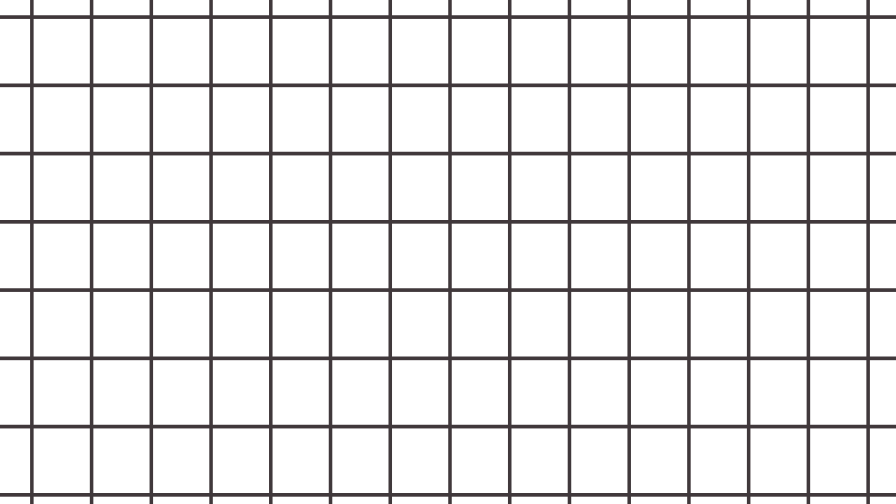
Reproduce this pattern procedurally as a Shadertoy shader.

```glsl
// Lengths are fractions of the canvas height.
const vec2 CELL_SIZE  = vec2(0.11852, 0.13542);
const vec2 CROSSING   = vec2(0.0632, 0.9661);   // centre of one line crossing
const vec2 LINE_WIDTH = vec2(0.0070, 0.0073);   // vertical, horizontal
const vec3 PAPER = vec3(1.0);
const vec3 INK   = vec3(0.25, 0.22, 0.23);

// Distance to the nearest vertical (x) and horizontal (y) line centre.
vec2 gridDistance(vec2 p) {
    vec2 cell = (p - CROSSING) / CELL_SIZE;
    return abs(fract(cell + 0.5) - 0.5) * CELL_SIZE;
}

// Share of a pixel covered by each line family.
vec2 lineCoverage(vec2 dist, float pixel) {
    vec2 fill = clamp((0.5 * LINE_WIDTH - dist) / pixel + 0.5, 0.0, 1.0);
    return min(fill, LINE_WIDTH / pixel);
}

void mainImage(out vec4 fragColor, in vec2 fragCoord) {
    float pixel = 1.0 / iResolution.y;
    vec2 lines = lineCoverage(gridDistance(fragCoord * pixel), pixel);

    // Union of both families, so crossings stay the same shade.
    float ink = 1.0 - (1.0 - lines.x) * (1.0 - lines.y);
    fragColor = vec4(mix(PAPER, INK, ink), 1.0);
}
```
